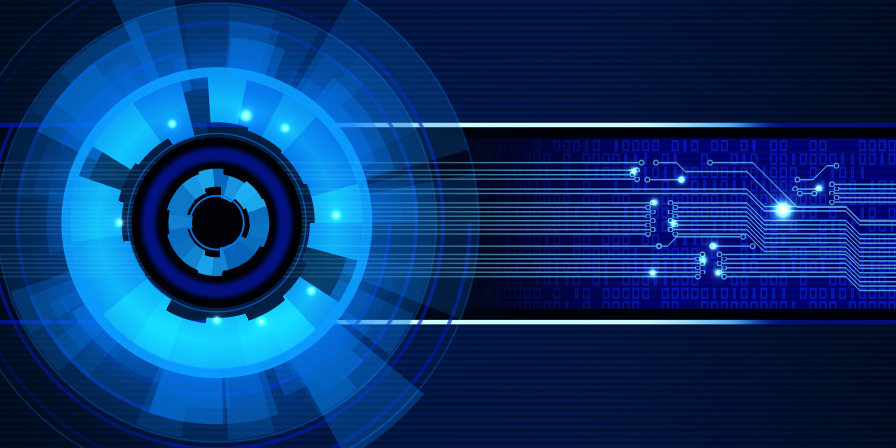
Reproduce this background procedurally as a WebGL 1 fragment shader.

```glsl
precision highp float;
uniform vec2 u_resolution;

const float TAU = 6.28319;
const float PITCH = .0099;
const float PAD = .0052;
const vec2 HUB = vec2(.484, .503);
const vec3 CYAN = vec3(.08, .86, 1);
const vec3 AZURE = vec3(.02, .47, .93);
const vec3 ROYAL = vec3(.01, .08, .62);
const vec3 NAVY = vec3(.01, .085, .27);
const vec3 INK = vec3(.003, .015, .06);

float hash(vec2 p) { return fract(sin(dot(p, vec2(127.1, 311.7))) * 43758.5); }

// Antialiased shapes; q is (radius, turn)
float fill(float d) { return clamp(.5 - d * u_resolution.y, 0., 1.); }
float stroke(float d, float w) { return fill(abs(d) - w); }
float ring(float r, float inner, float outer) { return fill(max(inner - r, r - outer)); }
float wedge(vec2 q, float centre, float w) {
  return fill((abs(fract(q.y - centre + .5) - .5) - w) * TAU * q.x);
}
float blade(vec2 q, float centre, float w, float outer) {
  return wedge(q, centre, w) * ring(q.x, .3, outer);
}

// Random level per sector, blended over one pixel
float sectors(vec2 q, float count, float seed) {
  float t = q.y * count, c = floor(t);
  float w = min(count / (TAU * q.x * u_resolution.y + .1), 1.);
  float next = hash(vec2(mod(c + 1., count), seed));
  return mix(hash(vec2(c, seed)), next, smoothstep(1. - w, 1., t - c));
}

float spark(vec2 p, float x, float y, float size) {
  float d = length(p - vec2(x, y)) / size;
  return 1.3 * exp(-d * d * 2.5) + .4 * exp(-d * 1.2);
}
float node(vec2 p, float x, float y) { return spark(p, x, y, .011); }

// Diagonal step downward from a start
vec2 bend(vec2 p, float start, float drop) {
  return p + vec2(0, sign(drop) * clamp(p.x - start, 0., abs(drop)));
}

// Parallel traces with ring pads at both ends
float run(vec2 p, float x0, float x1, float top, float count) {
  float y = top - p.y, k = clamp(floor(y / PITCH + .5), 0., count - 1.);
  float shift = mod(k, 2.) * 2. * PAD, a = x0 + shift - p.x, b = p.x - x1 + shift;
  float dy = abs(y - k * PITCH);
  float pad = length(vec2(min(abs(a), abs(b)), dy)) - PAD;
  return max(fill(max(dy - .0017, max(a, b) + PAD)), stroke(pad, .0015));
}

float circuit(vec2 p) {
  vec2 tail = bend(p, 1.888, .031), low = bend(tail, 1.667, .039);
  float t = run(p, -.1, 1.432, .637, 1.) + run(p, -.1, 1.422, .62, 3.);
  t += run(p, -.1, 1.457, .547, 8.) + run(p, -.1, 1.471, .4505, 1.);
  t += run(p, -.1, 1.568, .432, 6.) + run(p, 1.857, 2.2, .5885, 5.);
  t += run(p, 1.775, 1.828, .578, 2.) + run(p, 1.59, 1.68, .4505, 1.);
  t += run(p, 1.445, 1.521, .599, 1.) + run(low, -.1, 2.2, .578, 2.);
  t += run(low, 1.497, 2.2, .547, 8.) + run(tail, 1.606, 2.2, .432, 6.);
  t += run(bend(tail, 1.68, .099), 1.585, 2.2, .637, 1.);
  t += run(bend(bend(p, 1.51, .02), 1.667, .0875), 1.464, 1.747, .637, 1.);
  t += run(bend(p, 1.815, -.031), 1.78, 1.867, .599, 1.);
  t += run(bend(p, 1.49, -.021), 1.471, 1.659, .4505, 1.);
  return min(t, 1.);
}

// Striped backdrop, dark band with data cells, two rails
vec3 backdrop(vec2 p) {
  float stripe = .5 + .5 * sin(p.y * TAU / .0146), mid = abs(p.y - .501), x = p.x - 1.15;
  vec3 col = mix(vec3(.003, .04, .09), NAVY, exp(-1.6 * x * x)) * (.72 + .4 * stripe);
  float right = smoothstep(.95, 1.55, p.x);
  vec2 grid = p / vec2(.022, .03), c = abs(fract(grid) - .5);
  float pick = hash(floor(grid));
  float cell = max(c.x - mix(.08, .28, step(.45, pick)), c.y - .34);
  float data = (1. - smoothstep(.02, .13, abs(cell))) * step(.25, pick) * right;
  vec3 band = mix(INK, vec3(.005, .01, .46), right) * (.8 + .25 * stripe);
  col = mix(col, INK * .6, fill(mid - .22));
  col = mix(col, band + data * vec3(.01, .09, .28), fill(mid - .19));
  float shine = smoothstep(.64, .85, p.x) * (1. - smoothstep(1.4, 1.8, p.x));
  vec3 rail = mix(AZURE, vec3(.8, .98, 1), shine);
  rail = mix(ROYAL * .75, rail, smoothstep(0., .4, shine));
  return mix(col, rail, stroke(mid - .22, .005));
}

// Translucent blades, bright segmented ring, dark core
vec3 dial(vec3 col, vec2 q) {
  float r = q.x, veil = .25 * ring(r, .19, .49);
  veil += .5 * blade(q, .86, .03, .6) + .32 * blade(q, .105, .06, .585);
  veil += .28 * blade(q, .985, .045, .585) + .4 * blade(q, .3, .02, .57);
  veil += .4 * blade(q, .39, .035, .45) + .45 * blade(q, .725, .03, .45);
  for (int i = 0; i < 4; i++) {
    float n = float(i), level = sectors(q, 17. + 4. * n, n + 3.);
    veil += .35 * level * level * ring(r, .3, .38 + .035 * n);
    float arc = smoothstep(.3, .6, sectors(q, 7., n + 11.));
    col = mix(col, ROYAL, .65 * arc * stroke(r - .385 - .06 * n, .004));
  }
  col = mix(col, vec3(.02, .4, .75), min(veil * .75, .8));
  col += vec3(0, .1, .25) * exp(-9. * abs(r - .34));
  col += AZURE * .2 * (stroke(r - .49, .002) + stroke(r - .585, .002));
  float gap = max(wedge(q, .43, .018), max(wedge(q, .275, .015), wedge(q, .933, .025)));
  float heat = .4 + .5 * sectors(q, 23., 5.) - .18 * sin(q.y * TAU) - 5. * abs(r - .265);
  float body = ring(r, .195 + .035 * sectors(q, 15., 8.), .328) * (1. - .85 * gap);
  col = mix(col, mix(AZURE, CYAN, clamp(heat, 0., 1.)), body);
  col = mix(col, vec3(.04, .62, 1), .9 * ring(r, .325, .347));
  col = mix(col, INK * .5, fill(r - .19));
  col = mix(col, AZURE, .6 * stroke(r - .199, .0015));
  col += ROYAL * .75 * (1. - smoothstep(.006, .025, abs(r - .152)));
  float core = sectors(q, 13., 21.);
  vec3 glow = mix(AZURE * .75, vec3(.12, .7, .96), sectors(q, 19., 30.));
  col = mix(col, glow, ring(r, .055 + .026 * core, .108 + .013 * core));
  return mix(col, AZURE, stroke(r - .06, .002));
}

float sparks(vec2 p) {
  float g = 1.5 * spark(p, 1.748, .531, .025) + spark(p, .549, .742, .015);
  g += node(p, 1.415, .618) + node(p, 1.521, .599) + node(p, 1.461, .548);
  g += node(p, 1.503, .501) + node(p, 1.593, .451) + node(p, 1.57, .42);
  g += node(p, 1.457, .391) + node(p, 1.603, .391) + node(p, 1.828, .58);
  for (int i = 0; i < 7; i++) {
    float s = float(i) / 6., swell = sin(s * TAU * .5);
    float a = TAU * (.75 + .75 * s - .115 * swell), r = .217 + .05 * swell;
    g += spark(p - HUB, r * cos(a), r * sin(a), .01);
  }
  return g;
}

void main() {
  vec2 p = gl_FragCoord.xy / u_resolution.y, d = p - HUB;
  vec2 q = vec2(length(d), fract(atan(d.y, d.x + .00001) / TAU));
  float lit = mix(.16, .75, smoothstep(.65, 1.35, p.x)) * step(.19, q.x);
  vec3 col = mix(dial(backdrop(p), q), vec3(.38, .78, .95), circuit(p) * lit);
  col += sparks(p) * vec3(.45, .9, 1);
  gl_FragColor = vec4(min(col, 1.), 1);
}
```
